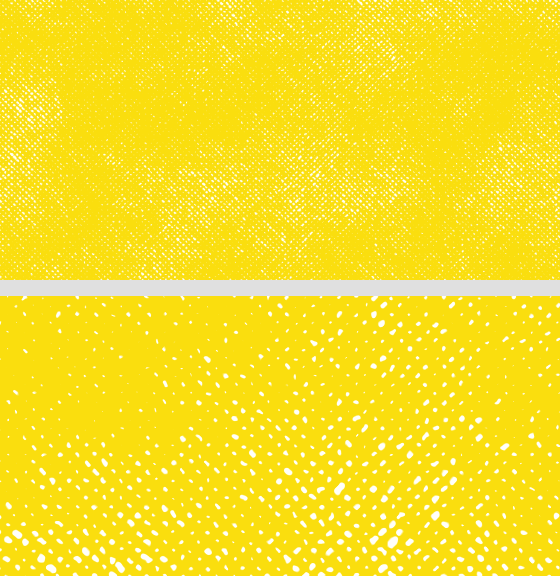
Top: the whole. Bottom: its middle third, enlarged.
This pattern is drawn by a Shadertoy shader. Its source:

```glsl
// Worn halftone print: white grains on a yellow ground, set on a 45 degree lattice.
// Patchy layered noise drives the grain size; each grain is a short capsule that
// is jittered, roughened and mostly stretched along the falling diagonal.

#define PITCH 0.0147        // lattice spacing, in canvas heights
#define PATCH_SCALE 4.0     // large worn patches per canvas height
#define BASE_SIZE 0.038     // grain radius in the least worn areas, in cells
#define TONE_SIZE 0.155     // grain radius gained from the tone, in cells
#define SIZE_JITTER 0.145   // random spread of the radius
#define BLOB_SIZE 0.12      // extra radius of the rare large grains
#define CENTRE_JITTER 0.2   // random offset of the grain centres
#define ROUGHNESS 0.22      // wobble of the grain outlines
#define MAX_STRETCH 0.9     // capsule half length, in radii
#define EDGE 0.8            // half width of the smoothed edge, in pixels

const vec3 YELLOW = vec3(0.98, 0.87, 0.055);
const vec3 WHITE = vec3(1.0, 1.0, 0.98);

vec2 hash22(vec2 p) {
    vec3 h = fract(p.xyx * vec3(0.1031, 0.1030, 0.0973));
    h += dot(h, h.yzx + 33.33);
    return fract((h.xx + h.yz) * h.zy);
}

float valueNoise(vec2 p) {
    vec2 i = floor(p), f = fract(p);
    f = f * f * (3.0 - 2.0 * f);
    float low = mix(hash22(i).x, hash22(i + vec2(1, 0)).x, f.x);
    float high = mix(hash22(i + vec2(0, 1)).x, hash22(i + vec2(1, 1)).x, f.x);
    return mix(low, high, f.y);
}

float fbm(vec2 p) {
    float sum = 0.0, amp = 0.5;
    for (int i = 0; i < 4; i++) {
        sum += amp * valueNoise(p);
        p = mat2(1.6, 1.2, -1.2, 1.6) * p + 17.3;
        amp *= 0.6;
    }
    return sum / 1.088;
}

// Lattice space: x runs along the falling diagonal, y along the rising one.
vec2 toLattice(vec2 p) { return vec2(p.x - p.y, p.x + p.y) * 0.70711 / PITCH; }
vec2 toCanvas(vec2 q) { return vec2(q.x + q.y, q.y - q.x) * 0.70711 * PITCH; }

// Wear at a lattice point: broad patches plus fine diagonal streaks.
float wearTone(vec2 q) {
    float patches = fbm(toCanvas(q) * PATCH_SCALE + 5.7);
    float streaks = valueNoise(q * vec2(0.14, 0.6) + 40.0);
    return smoothstep(0.17, 0.83, mix(patches, streaks, 0.2));
}

// Coverage of the grain that belongs to one lattice cell.
float grain(vec2 q, vec2 cell, float pixel) {
    vec2 shapeRnd = hash22(cell + 211.0);
    vec2 sizeRnd = hash22(cell + 467.0);
    vec2 centre = cell + 0.5 + (hash22(cell + 89.0) - 0.5) * CENTRE_JITTER;

    float tone = wearTone(centre);
    float radius = BASE_SIZE + TONE_SIZE * tone
                 + SIZE_JITTER * (sizeRnd.x - 0.5)
                 + BLOB_SIZE * tone * pow(sizeRnd.y, 7.0);
    if (radius <= 0.0) return 0.0;

    // Some patches lean along the rising diagonal instead.
    vec2 d = q - centre;
    float lean = valueNoise(centre * 0.06 + 71.0) + 0.25 * (shapeRnd.y - 0.5);
    if (lean > 0.72) d = d.yx;
    float halfLength = radius * MAX_STRETCH * shapeRnd.x;
    d.x -= clamp(d.x, -halfLength, halfLength);

    float fade = min(1.0, 1.7 * radius / pixel);   // thin out sub-pixel grains
    float edge = EDGE * pixel;
    return fade * (1.0 - smoothstep(-edge, edge, length(d) - radius));
}

void mainImage(out vec4 fragColor, in vec2 fragCoord) {
    float pixel = 1.0 / (iResolution.y * PITCH);   // one pixel in cells
    vec2 q = toLattice(fragCoord / iResolution.y);
    vec2 wobble = vec2(valueNoise(q * 2.3 + 13.0), valueNoise(q * 2.3 + 57.0));
    q += (wobble - 0.5) * ROUGHNESS;

    // Union of the grains in the neighbouring cells.
    float cover = 0.0;
    for (int y = -1; y <= 1; y++)
        for (int x = -1; x <= 1; x++)
            cover = max(cover, grain(q, floor(q) + vec2(x, y), pixel));

    fragColor = vec4(mix(YELLOW, WHITE, cover), 1.0);
}
```
